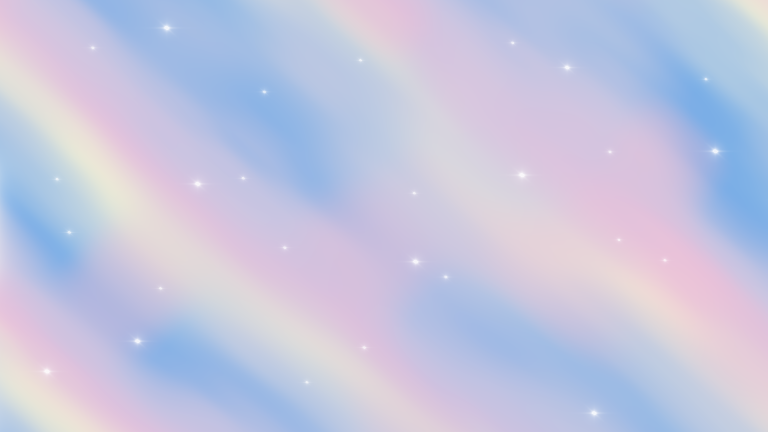
A Shadertoy shader for this background:

```glsl
// Soft pastel sky: diagonal brushed bands of cream, pink, lavender and blue,
// made from a cyclic palette over a noise-warped slanted axis, then faded
// towards pale tints in patches and sprinkled with small white sparkles.

const vec2 ALONG = vec2(0.75, -0.66);     // direction of the brushed streaks
const vec2 ACROSS = vec2(0.66, 0.75);     // direction in which bands change
const float BAND_ORIGIN = 0.63;           // position of the first cream band
const float BAND_RATE = 1.9;              // bands per canvas height
const float BAND_WIDENING = 0.22;         // bands broaden to the upper right
const float WARP = 0.24;
const float FIBRE = 0.10;
const float CALM_CENTRE = 0.95;           // where the hues are palest
const float SPARKLE_CELL = 0.25;
const float SPARKLE_SHARE = 0.95;
const float LARGE_SHARE = 0.32;

const vec3 LAVENDER = vec3(0.775, 0.765, 0.885);
const vec3 PEARL = vec3(0.83, 0.82, 0.88);
const vec3 HAZE = vec3(0.70, 0.755, 0.89);
const vec3 ROSE = vec3(0.95, 0.74, 0.83);
const vec3 PALETTE[5] = vec3[5](
    vec3(0.94, 0.93, 0.835),              // cream
    vec3(0.905, 0.755, 0.86),             // pink
    LAVENDER,
    vec3(0.44, 0.665, 0.905),             // blue
    vec3(0.70, 0.80, 0.89));              // aqua

float hash(vec2 p) {
    vec3 q = fract(p.xyx * vec3(0.1031, 0.1030, 0.0973));
    q += dot(q, q.yzx + 33.33);
    return fract((q.x + q.y) * q.z);
}

float noise(vec2 p) {
    vec2 i = floor(p), f = fract(p);
    f = f * f * f * (f * (f * 6.0 - 15.0) + 10.0);
    return mix(mix(hash(i), hash(i + vec2(1, 0)), f.x),
               mix(hash(i + vec2(0, 1)), hash(i + vec2(1, 1)), f.x), f.y);
}

vec3 cyclicPalette(float t) {
    float s = fract(t) * 5.0;
    int i = int(s) % 5;
    return mix(PALETTE[i], PALETTE[(i + 1) % 5], smoothstep(-0.1, 1.1, fract(s)));
}

vec3 brushedSky(vec2 p) {
    vec2 q = vec2(dot(p, ALONG), dot(p, ACROSS));

    // Slanted bands, bent by broad noise and frayed by fine streaks
    float v = q.y - BAND_ORIGIN;
    float phase = BAND_RATE * v - BAND_WIDENING * v * v;
    phase += WARP * (noise(q * vec2(1.9, 2.6) + 17.0) - 0.5);
    phase += FIBRE * (noise(q * vec2(3.2, 11.0) + 41.0) - 0.5);
    phase += 0.3 * FIBRE * (noise(q * vec2(6.0, 28.0) + 73.0) - 0.5);

    // Averaging three nearby phases melts the bands into each other
    vec3 colour = (cyclicPalette(phase - 0.05) + cyclicPalette(phase)
                 + cyclicPalette(phase + 0.05)) / 3.0;

    // Pale patches break the bands into strokes, most of all in the calm centre
    float patches = 0.6 * noise(q * vec2(2.4, 4.4) + 29.0)
                  + 0.4 * noise(q * vec2(4.2, 9.0) + 97.0);
    float strength = 0.08 + 0.85 * patches;
    strength += 0.28 * smoothstep(0.15, 0.8, abs(p.x - CALM_CENTRE));
    vec3 tint = mix(LAVENDER, PEARL, noise(q * vec2(1.8, 3.6) + 83.0));
    tint = mix(tint, HAZE, 0.8 * smoothstep(0.45, 0.9, noise(q * vec2(2.0, 4.0) + 61.0)));
    colour = mix(tint, colour, clamp(strength, 0.0, 1.0));

    // Scattered rose stains
    float stain = smoothstep(0.62, 1.0, noise(q * vec2(2.7, 4.6) + 57.0));
    colour = mix(colour, ROSE, 0.4 * stain);

    // Misty left border
    float mist = exp(-p.x / 0.025) * smoothstep(0.3, 0.8, noise(p * 4.0 + 5.0));
    return mix(colour, vec3(0.95), 0.4 * mist);
}

// A round core with a long horizontal ray and shorter vertical and slanted ones
float sparkle(vec2 d, float size) {
    float thin = max(0.13 * size, 0.6 / iResolution.y);
    vec2 a = abs(d);
    float slant = abs(dot(d, ACROSS));
    float core = 0.7 * exp(-dot(d, d) / (0.13 * size * size));
    float halo = 0.25 * exp(-dot(d, d) / (0.9 * size * size));
    float ray = 0.5 * exp(-a.x / (0.75 * size) - a.y * a.y / (thin * thin));
    ray += 0.2 * exp(-a.y / (0.4 * size) - a.x * a.x / (thin * thin));
    ray += 0.3 * exp(-length(d) / (0.6 * size) - slant * slant / (thin * thin));
    return min(core + halo + ray, 1.0);
}

float sparkles(vec2 p) {
    vec2 cell = floor(p / SPARKLE_CELL);
    float light = 0.0;
    for (int y = -1; y <= 1; y++) {
        for (int x = -1; x <= 1; x++) {
            vec2 id = cell + vec2(x, y) + 11.0;
            vec2 jitter = vec2(hash(id + 3.7), hash(id + 19.3));
            vec2 centre = (id - 11.0 + mix(vec2(0.12), vec2(0.88), jitter)) * SPARKLE_CELL;
            float large = step(hash(id + 31.1), LARGE_SHARE);
            float size = mix(0.0090, 0.0170, large) * mix(0.85, 1.15, hash(id + 47.9));
            float shown = step(hash(id + 61.3), SPARKLE_SHARE);
            light = max(light, shown * mix(0.72, 0.85, large) * sparkle(p - centre, size));
        }
    }
    return light;
}

void mainImage(out vec4 fragColor, in vec2 fragCoord) {
    vec2 p = fragCoord / iResolution.y;
    vec3 colour = mix(brushedSky(p), vec3(1.0), sparkles(p));
    fragColor = vec4(colour, 1.0);
}
```
